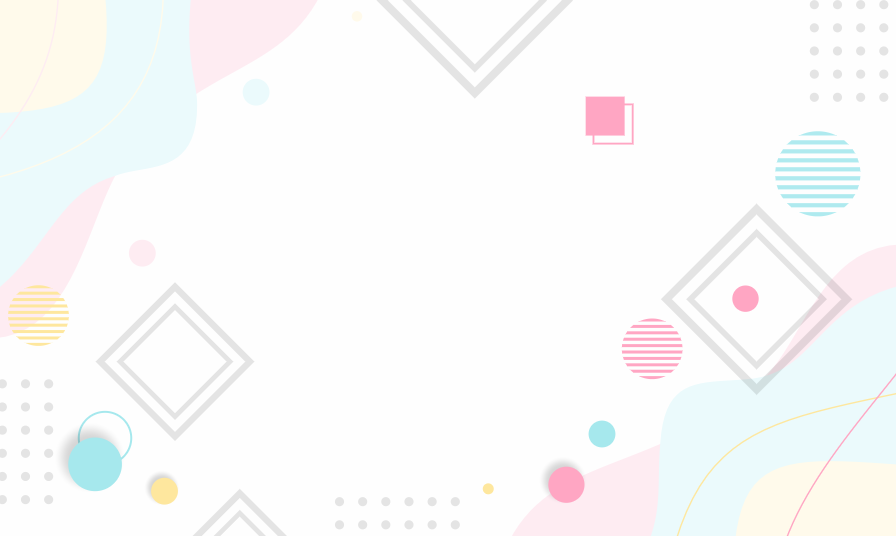
Write a Shadertoy shader that draws this background.

```glsl
// Pastel abstract backdrop: wavy corner blobs, diamond frames, dot grids, striped discs.
#define WIDTH 768.0
#define GRAY vec3(0.895)
#define CYAN vec3(0.65, 0.91, 0.93)
#define PINK vec3(1.0, 0.65, 0.765)
#define YELLOW vec3(0.995, 0.905, 0.62)
#define PALE_CYAN vec3(0.92, 0.98, 0.988)
#define PALE_PINK vec3(0.995, 0.925, 0.95)
#define CREAM vec3(1.0, 0.98, 0.92)
#define DOT_STEP 19.85
#define DOT_RADIUS 3.9
#define CURVE_STEPS 20
#define SHADOW 0.16

float pixel; // size of one pixel in canvas units

float cover(float d) { return clamp(0.5 - d / pixel, 0.0, 1.0); }

void paint(inout vec3 col, vec3 ink, float d) { col = mix(col, ink, cover(d)); }

// Signed distance to a cubic curve; negative on its left side
float curve(vec2 p, vec2 a, vec2 b, vec2 c, vec2 d) {
    float nearest = 1e9, side = 1.0;
    vec2 start = a;
    for (int i = 1; i <= CURVE_STEPS; i++) {
        float t = float(i) / float(CURVE_STEPS), s = 1.0 - t;
        vec2 end = s*s*s*a + 3.0*s*s*t*b + 3.0*s*t*t*c + t*t*t*d;
        vec2 e = end - start, w = p - start;
        vec2 off = w - e * clamp(dot(w, e) / dot(e, e), 0.0, 1.0);
        nearest = min(nearest, dot(off, off));
        if ((start.y > p.y) != (end.y > p.y) && w.x < e.x * w.y / e.y) side = -side;
        start = end;
    }
    return side * sqrt(nearest);
}

// Joins two pieces of one outline
float join(float a, float b) { return sign(a) * sign(b) * min(abs(a), abs(b)); }

float disc(vec2 p, vec2 c, float r) { return length(p - c) - r; }

float box(vec2 p, vec2 c, float r) {
    vec2 d = abs(p - c) - r;
    return max(d.x, d.y);
}

float stroke(float d, float width) { return abs(d) - 0.5 * width; }

// Two nested diamond outlines
float frame(vec2 p, vec2 c, float r) {
    vec2 a = abs(p - c);
    float d = a.x + a.y;
    return min(stroke(d - 0.943 * r, 0.115 * r), stroke(d - 0.693 * r, 0.085 * r)) * 0.7071;
}

float dots(vec2 p, vec2 origin, vec2 count) {
    vec2 cell = clamp(round((p - origin) / DOT_STEP), vec2(0.0), count - 1.0);
    return disc(p, origin + cell * DOT_STEP, DOT_RADIUS);
}

float stripes(vec2 p, vec2 c, float r) {
    float period = 0.211 * r;
    float y = mod(p.y - c.y + r - 0.05 * r + 0.5 * period, period) - 0.5 * period;
    return max(disc(p, c, r), stroke(y, 0.47 * period));
}

// Disc with a soft shadow toward the upper left
void shadedDisc(inout vec3 col, vec3 ink, vec2 p, vec2 c, float r) {
    float d = disc(p, c - vec2(0.2, 0.25) * r, r);
    col *= 1.0 - SHADOW * (1.0 - smoothstep(-0.3 * r, 0.35 * r, d));
    paint(col, ink, disc(p, c, r));
}

void mainImage(out vec4 fragColor, in vec2 fragCoord) {
    pixel = WIDTH / iResolution.x;
    vec2 p = vec2(fragCoord.x, iResolution.y - fragCoord.y) * pixel; // from upper left
    vec2 q = vec2(WIDTH, iResolution.y * pixel) - p;                // from lower right
    vec3 col = vec3(0.997);

    // Upper left blobs
    paint(col, PALE_PINK, curve(p, vec2(275, -5), vec2(250, 45), vec2(205, 55), vec2(160, 86)));
    paint(col, PALE_PINK, curve(p, vec2(105, 140), vec2(75, 185), vec2(65, 285), vec2(-5, 290)));
    float edge = curve(p, vec2(164, -5), vec2(158, 50), vec2(169, 70), vec2(169, 90));
    edge = join(edge, curve(p, vec2(169, 90), vec2(169, 152), vec2(125, 140), vec2(98, 151)));
    edge = join(edge, curve(p, vec2(98, 151), vec2(50, 165), vec2(40, 215), vec2(-5, 250)));
    paint(col, PALE_CYAN, edge);
    paint(col, CREAM, curve(p, vec2(90, -5), vec2(98, 75), vec2(75, 95), vec2(-5, 97)));
    paint(col, PALE_PINK, stroke(curve(p, vec2(50, -5), vec2(48, 45), vec2(30, 85), vec2(-5, 125)), 1.2));
    paint(col, CREAM, stroke(curve(p, vec2(140, -5), vec2(138, 85), vec2(85, 130), vec2(-5, 153)), 1.2));

    // Lower right blobs
    paint(col, PALE_PINK, curve(q, vec2(332, -5), vec2(305, 48), vec2(255, 55), vec2(195, 82)));
    paint(col, PALE_PINK, curve(q, vec2(125, 125), vec2(80, 155), vec2(70, 248), vec2(-5, 250)));
    edge = curve(q, vec2(212, -5), vec2(200, 25), vec2(205, 50), vec2(202, 80));
    edge = join(edge, curve(q, vec2(202, 80), vec2(198, 140), vec2(165, 130), vec2(122, 135)));
    edge = join(edge, curve(q, vec2(122, 135), vec2(70, 142), vec2(65, 198), vec2(-5, 215)));
    paint(col, PALE_CYAN, edge);
    paint(col, CREAM, curve(q, vec2(138, -5), vec2(130, 70), vec2(90, 68), vec2(-5, 61)));
    paint(col, YELLOW, stroke(curve(q, vec2(189, -5), vec2(160, 90), vec2(105, 100), vec2(-5, 123)), 1.2));
    paint(col, PINK, stroke(curve(q, vec2(95, -5), vec2(75, 50), vec2(30, 100), vec2(-5, 145)), 1.2));

    // Translucent diamonds and dot grids
    float gray = min(frame(p, vec2(407, 0.5), 84.0), frame(p, vec2(648.5, 256.5), 82.0));
    gray = min(gray, min(frame(p, vec2(150, 310), 68.0), frame(p, vec2(205.5, 487), 68.0)));
    gray = min(gray, min(dots(p, vec2(698, 4), vec2(4, 5)), dots(p, vec2(2, 329), vec2(3, 6))));
    gray = min(gray, dots(p, vec2(291, 430), vec2(6, 2)));
    col *= mix(vec3(1.0), GRAY, cover(gray));

    // Striped discs and paired squares
    paint(col, mix(CYAN, vec3(1.0), 0.1), stripes(p, vec2(701, 149), 36.5));
    paint(col, PINK, stripes(p, vec2(559, 299), 26.0));
    paint(col, YELLOW, stripes(p, vec2(33, 270.5), 26.0));
    paint(col, PINK, stroke(box(p, vec2(525.5, 106.3), 16.8), 1.6));
    paint(col, PINK, box(p, vec2(518.7, 99.5), 16.7));

    // Plain and shaded discs
    paint(col, PALE_CYAN, disc(p, vec2(219.5, 79), 11.5));
    paint(col, PALE_PINK, disc(p, vec2(122, 217), 11.5));
    paint(col, CREAM, disc(p, vec2(306, 14), 4.5));
    paint(col, YELLOW, disc(p, vec2(418.5, 419), 4.7));
    paint(col, CYAN, disc(p, vec2(516, 372), 11.5));
    paint(col, PINK, disc(p, vec2(639, 256), 11.3));
    paint(col, CYAN, stroke(disc(p, vec2(90, 375.5), 22.5), 1.7));
    shadedDisc(col, CYAN, p, vec2(81.5, 398), 23.0);
    shadedDisc(col, YELLOW, p, vec2(141, 421), 11.5);
    shadedDisc(col, PINK, p, vec2(485.5, 415.5), 15.5);
    fragColor = vec4(col, 1.0);
}
```
